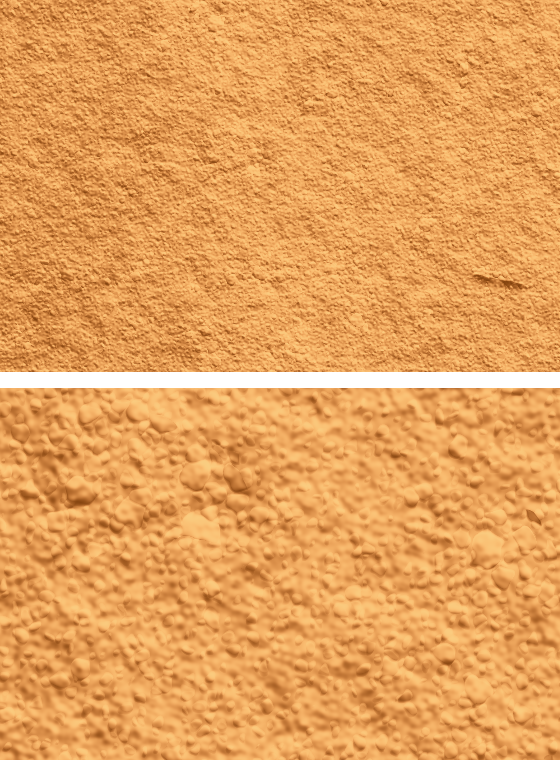
Top: the whole. Bottom: its middle third, enlarged.
Write a Shadertoy shader that draws this texture.

```glsl
// Loose golden sand: sharp fine grains and clustered crumbly clods, lit from above.
#define LIGHT_DIR vec2(0.35, 0.94)
#define LIGHT_STEP 0.003
#define SHADOW_STEP 0.009
#define CONTRAST 2.1
#define ROUGHNESS 0.5
#define GRAIN_FREQ 12.0
#define CLOD_CELL 0.0125
#define CLOD_HEIGHT 0.55
#define HEIGHT_GLOW 60.0
#define SAND_MID vec3(0.888, 0.597, 0.318)
#define SAND_SLOPE vec3(0.090, 0.105, 0.087)
#define SAND_CURVE vec3(0.0215, 0.010, 0.006)

vec3 hash3(vec2 p) {
    vec3 q = fract(p.xyx * vec3(0.1031, 0.1030, 0.0973));
    q += dot(q, q.yxz + 33.33);
    return fract((q.xxy + q.yzz) * q.zyx);
}

float cornerDot(vec2 cell, vec2 corner, vec2 f) {
    return dot(hash3(cell + corner).xy * 2.0 - 1.0, f - corner);
}

float gradientNoise(vec2 p) {
    vec2 i = floor(p), f = p - i;
    vec2 u = f * f * f * (f * (f * 6.0 - 15.0) + 10.0);
    float low = mix(cornerDot(i, vec2(0, 0), f), cornerDot(i, vec2(1, 0), f), u.x);
    float high = mix(cornerDot(i, vec2(0, 1), f), cornerDot(i, vec2(1, 1), f), u.x);
    return mix(low, high, u.y);
}

// Fractal grain, strongly weighted towards the finest octaves
float grainHeight(vec2 p) {
    float height = 0.0, freq = GRAIN_FREQ, weight = 0.35;
    for (int i = 0; i < 4; i++) {
        height += weight / freq * gradientNoise(p * freq + float(i) * 17.3 + 60.0);
        freq *= 2.15;
        weight *= 1.48;
        p = mat2(0.8, 0.6, -0.6, 0.8) * p;
    }
    return ROUGHNESS * height;
}

// Rounded lumps from crumbs to clods; the larger ones gather in clusters
float clodHeight(vec2 p, float cluster) {
    float height = 0.0, size = CLOD_CELL;
    for (int layer = 0; layer < 4; layer++) {
        float cover = 0.85 * exp(-0.95 * float(layer)) - 0.06 + 0.6 * cluster;
        vec2 q = p / size + float(layer) * 31.7;
        vec2 cell = floor(q);
        for (int y = -1; y <= 1; y++)
        for (int x = -1; x <= 1; x++) {
            vec2 id = cell + vec2(x, y);
            vec3 rnd = hash3(id + 57.0);
            float present = smoothstep(0.0, 0.15, cover - rnd.z);
            float radius = (0.20 + 0.22 * fract(rnd.z * 37.0)) * present;
            vec2 d = (q - id - 0.15 - 0.7 * rnd.xy) / max(radius, 0.001);
            float dome = pow(max(1.0 - dot(d, d), 0.0), 0.75);
            height = max(height, CLOD_HEIGHT * size * radius * dome);
        }
        size *= 1.7;
    }
    return height;
}

// Broad light and shade of the slopes on both sides of a soft ridge
float slopeTone(vec2 p) {
    float side = p.x - mix(0.70, 0.60, p.y) - 0.04 * gradientNoise(p * 5.0);
    float tone = 0.55 * smoothstep(-0.45, 0.05, side) - 0.30;
    float ridge = exp(-side * side * 60.0);
    tone += ridge * (0.12 + 0.5 * gradientNoise(p * vec2(38.0, 5.0)));
    vec2 slide = vec2(p.x + p.y, (p.y - p.x) * 2.0);
    tone += 0.35 * gradientNoise(slide * 6.0 + 9.0) * smoothstep(0.1, -0.3, side);
    return tone + 0.7 * gradientNoise(p * 3.0 + 4.0);
}

// Short shaded dent with a crisp upper lip
float dentShade(vec2 p) {
    vec2 d = p - vec2(1.34, 0.243);
    d.y += 0.2 * d.x + 0.008 * gradientNoise(p * 30.0);
    float taper = 1.0 - smoothstep(0.05, 0.085, abs(d.x));
    float body = smoothstep(-0.022, -0.004, d.y) * (1.0 - smoothstep(0.005, 0.010, d.y));
    return taper * body;
}

void mainImage(out vec4 fragColor, in vec2 fragCoord) {
    vec2 p = fragCoord / iResolution.y;

    // Ragged clod outlines and cluster areas
    vec2 warp = 0.007 * vec2(gradientNoise(p * 75.0), gradientNoise(p * 75.0 + 41.0));
    float cluster = smoothstep(0.08, 0.42, gradientNoise(p * 6.0 + 12.0)
        + 0.35 * gradientNoise(p * 17.0) + 0.08 * smoothstep(0.4, 0.9, p.x));

    // Relief lighting from the height change towards the light
    vec2 ahead = p + LIGHT_DIR * LIGHT_STEP;
    float clod = clodHeight(p + warp, cluster);
    float here = grainHeight(p) + clod;
    float rise = grainHeight(ahead) + clodHeight(ahead + warp, cluster) - here;
    float tone = 0.2 - CONTRAST * rise / LIGHT_STEP + HEIGHT_GLOW * here;

    // Cast shadows below the clods and speckle of single grains
    float caster = clodHeight(p + warp + LIGHT_DIR * SHADOW_STEP, cluster);
    tone -= 1.2 * HEIGHT_GLOW * max(caster - clod - 0.002, 0.0);
    tone += 1.0 * gradientNoise(p * 150.0 + 5.0);

    tone += slopeTone(p) - 3.0 * dentShade(p);
    tone = 2.7 * tanh(tone / 2.7);

    // Sand colour from deep brown to pale gold
    vec3 sand = SAND_MID + tone * SAND_SLOPE - tone * tone * SAND_CURVE;
    fragColor = vec4(clamp(sand, 0.0, 1.0), 1.0);
}
```
